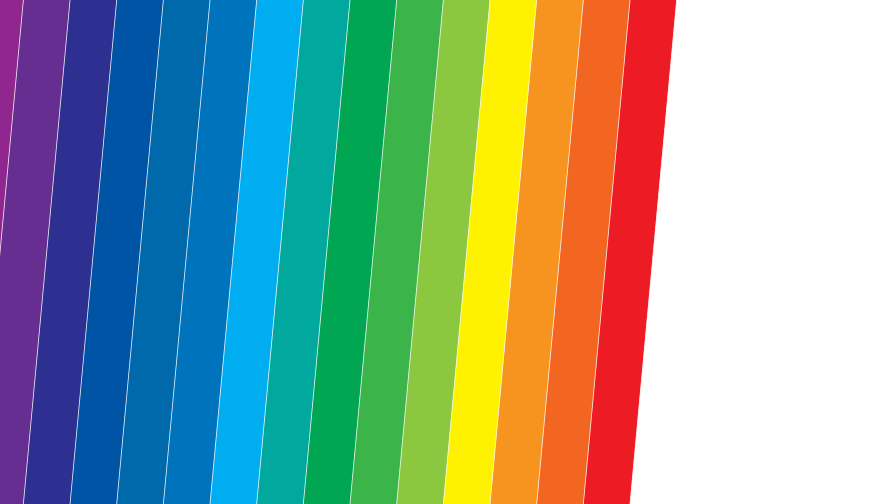
Give the GLSL for this background, as a Shadertoy shader.

```glsl
// Slanted rainbow stripes with hairline white seams, ending on a plain white field.

#define STRIPE_COUNT 15
#define STRIPE_WIDTH 0.05208   // fraction of canvas width
#define RIGHT_EDGE   0.70312   // right end of the stripes at the bottom
#define SLANT        0.05208   // rightward shift from bottom to top
#define SEAM_WIDTH   0.0009    // fraction of canvas width
#define SEAM_OPACITY 0.9

// Stripe colours from right to left
const vec3 STRIPES[STRIPE_COUNT] = vec3[STRIPE_COUNT](
    vec3(0.93, 0.11, 0.14), vec3(0.95, 0.40, 0.13), vec3(0.97, 0.58, 0.12),
    vec3(1.00, 0.95, 0.00), vec3(0.55, 0.78, 0.25), vec3(0.23, 0.71, 0.29),
    vec3(0.00, 0.65, 0.32), vec3(0.00, 0.66, 0.62), vec3(0.00, 0.68, 0.94),
    vec3(0.00, 0.45, 0.74), vec3(0.00, 0.41, 0.67), vec3(0.00, 0.33, 0.65),
    vec3(0.18, 0.19, 0.57), vec3(0.40, 0.18, 0.57), vec3(0.57, 0.15, 0.56));

vec3 stripeColor(int index) {
    return index < 0 ? vec3(1.0) : STRIPES[min(index, STRIPE_COUNT - 1)];
}

// Share of a pixel covered by a line centred at distance zero
float lineCoverage(float dist, float width, float pixel) {
    float right = min(dist + 0.5 * pixel, 0.5 * width);
    float left = max(dist - 0.5 * pixel, -0.5 * width);
    return max(right - left, 0.0) / pixel;
}

void mainImage(out vec4 fragColor, in vec2 fragCoord) {
    vec2 uv = fragCoord / iResolution.xy;
    float pixel = 1.0 / iResolution.x;

    // Position counted in stripes leftward from the slanted right edge
    float position = (RIGHT_EDGE + SLANT * uv.y - uv.x) / STRIPE_WIDTH;
    float seam = floor(position + 0.5);
    float dist = (position - seam) * STRIPE_WIDTH;

    // Blend the two stripes that meet at the nearest seam
    int index = int(seam);
    float side = clamp(dist / pixel + 0.5, 0.0, 1.0);
    vec3 color = mix(stripeColor(index - 1), stripeColor(index), side);

    // White hairline along the seam
    float hairline = lineCoverage(dist, SEAM_WIDTH, pixel);
    color = mix(color, vec3(1.0), SEAM_OPACITY * hairline);

    fragColor = vec4(color, 1.0);
}
```
